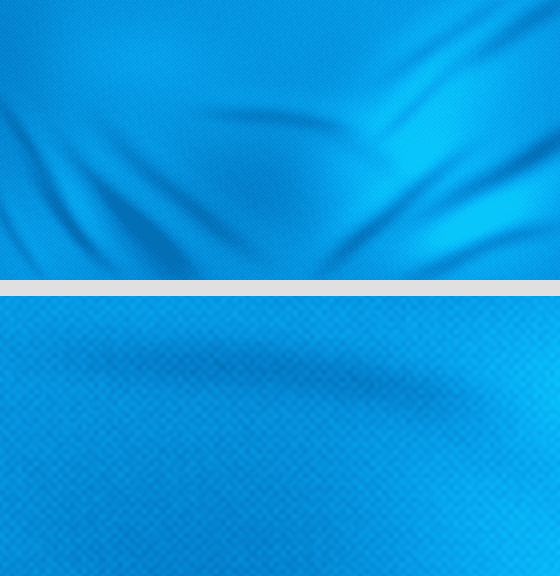
Top, the full canvas; bottom, a detail of the centre.
Give the GLSL for this texture, as a Shadertoy shader.

```glsl
float hash(vec2 p) {
    return fract(sin(dot(p, vec2(127.1, 311.7))) * 43758.5453);
}

float noise(vec2 p) {
    vec2 cell = floor(p), f = fract(p);
    f = f * f * (3.0 - 2.0 * f);
    return mix(mix(hash(cell), hash(cell + vec2(1, 0)), f.x),
               mix(hash(cell + vec2(0, 1)), hash(cell + vec2(1, 1)), f.x), f.y);
}

float blob(vec2 p, vec2 center, vec2 radius) {
    vec2 q = (p - center) / radius;
    return exp(-dot(q, q));
}

// Tapered crease from a to b with a lit crest; a negative width flips the lit side
float fold(vec2 p, vec2 a, vec2 b, float width, float bend) {
    float len = length(b - a);
    vec2 dir = (b - a) / len;
    float along = dot(p - a, dir) / len;
    float across = dot(p - a, vec2(-dir.y, dir.x));
    float s = clamp(along, 0.0, 1.0);
    across = (across - bend * 4.0 * s * (1.0 - s)) / width;
    float taper = smoothstep(-0.15, 0.4, along) * (1.0 - smoothstep(0.65, 1.2, along));
    float crest = across - 2.2;
    return taper * (exp(-across * across) - 0.25 * exp(-0.5 * crest * crest));
}

// Broad light and shade over the cloth
float lighting(vec2 p) {
    float light = 0.37 + 0.16 * (noise(p * 3.0 + 4.0) - 0.5);
    vec2 q = p - vec2(1.5, 0.62);
    vec2 ridge = vec2(q.x + q.y, q.y - q.x) * 0.707;
    light += 0.46 * blob(ridge, vec2(0), vec2(0.50, 0.20));
    light += 0.46 * blob(p, vec2(1.68, 0.24), vec2(0.36, 0.27));
    light += 0.13 * blob(p, vec2(0.48, 0.80), vec2(0.25, 0.14));
    light += 0.14 * blob(p, vec2(0.10, 0.10), vec2(0.22, 0.25));
    light -= 0.20 * blob(p, vec2(1.02, 0.29), vec2(0.38, 0.20));
    light -= 0.10 * blob(p, vec2(0.02, 0.85), vec2(0.20, 0.35));
    return light;
}

float creases(vec2 p) {
    float shade = 0.0;
    // Left folds fall to the right
    for (int i = 0; i < 4; i++) {
        float n = float(i);
        vec2 a = vec2(-0.05 + 0.13 * n, 0.36 + 0.07 * n);
        vec2 b = a + vec2(0.20 + 0.13 * n, -0.35 - 0.05 * n);
        shade += (0.24 + 0.12 * hash(vec2(n, 3.0))) * fold(p, a, b, 0.022 + 0.005 * n, -0.015);
    }
    shade += 0.28 * fold(p, vec2(-0.05, 0.70), vec2(0.32, 0.10), 0.026, 0.01);
    shade += 0.28 * fold(p, vec2(0.36, 0.36), vec2(0.72, -0.06), 0.065, -0.02);
    // Lower right folds rise to the right
    shade += 0.48 * fold(p, vec2(1.12, 0.00), vec2(1.68, 0.47), 0.034, 0.01);
    shade += 0.60 * fold(p, vec2(1.42, 0.19), vec2(2.12, 0.58), -0.045, -0.01);
    shade += 0.45 * fold(p, vec2(1.42, -0.03), vec2(2.00, 0.19), 0.036, 0.03);
    // Upper right folds
    shade += 0.24 * fold(p, vec2(1.32, 0.47), vec2(1.62, 0.75), 0.026, 0.0);
    shade += 0.28 * fold(p, vec2(1.34, 0.69), vec2(1.86, 1.03), 0.034, 0.0);
    shade += 0.36 * fold(p, vec2(1.58, 0.72), vec2(2.08, 1.05), 0.040, 0.0);
    // Flat fold across the middle, turning down at its right end
    shade += 0.25 * fold(p, vec2(0.68, 0.605), vec2(1.27, 0.53), 0.030, 0.008);
    shade += 0.15 * fold(p, vec2(1.10, 0.56), vec2(1.46, 0.32), 0.045, 0.02);
    return shade;
}

void mainImage(out vec4 fragColor, in vec2 fragCoord) {
    vec2 p = fragCoord / iResolution.y;
    vec2 warped = p + 0.02 * (vec2(noise(p * 5.0), noise(p * 5.0 + 17.0)) - 0.5);
    float tone = lighting(warped) - creases(warped);
    tone = 0.45 + 1.22 * (tone - 0.46);

    // Knitted mesh and fine grain
    vec2 mesh = sin(p * 440.0);
    tone += 0.085 * mesh.x * mesh.y + 0.16 * (noise(p * 210.0) - 0.5);

    tone = clamp(tone, -0.12, 1.06);
    float blueRise = 1.0 - pow(max(1.0 - tone, 0.0), 1.6);
    vec3 cloth = vec3(mix(0.012, 0.032, tone), mix(0.47, 0.76, tone), mix(0.76, 0.98, blueRise));
    fragColor = vec4(cloth, 1.0);
}
```
